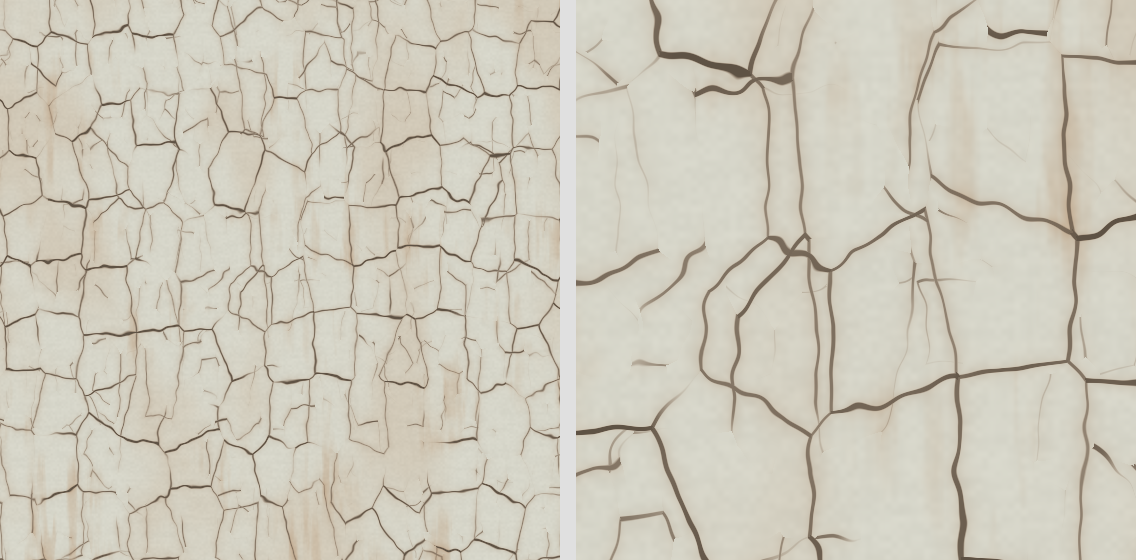
Left: the whole. Right: its middle third, enlarged.
Write a WebGL 1 fragment shader that draws this texture.

```glsl
precision highp float;
uniform vec2 u_resolution;

float hash(vec2 p) {
  return fract(sin(dot(p, vec2(127.1, 311.7))) * 43758.5453);
}

float noise(vec2 p) {
  vec2 i = floor(p), f = fract(p);
  f = f * f * (3.0 - 2.0 * f);
  return mix(mix(hash(i), hash(i + vec2(1.0, 0.0)), f.x),
             mix(hash(i + vec2(0.0, 1.0)), hash(i + 1.0), f.x), f.y);
}

float fbm(vec2 p) {
  float sum = 0.0, amp = 0.5;
  for (int i = 0; i < 4; i++) {
    sum += amp * noise(p);
    p = p * 2.03 + 17.3;
    amp *= 0.5;
  }
  return sum;
}

vec2 site(vec2 id, float seed) {
  vec2 jitter = vec2(hash(id + seed), hash(id + seed + 41.7)) - 0.5;
  return id + 0.5 + vec2(0.66, 0.58) * jitter;
}

// Borders of stretched cells, some dropped or fading: x = crack ink, y = soft halo
vec2 cracks(vec2 p, vec2 grid, float seed, float keep, float width) {
  vec2 q = p * grid, base = floor(q), homeId = base, home = vec2(0.0);
  float nearest = 9.0;
  for (int j = -1; j <= 1; j++)
    for (int i = -1; i <= 1; i++) {
      vec2 id = base + vec2(float(i), float(j));
      vec2 s = site(id, seed);
      float d = distance(s, q);
      if (d < nearest) { nearest = d; homeId = id; home = s; }
    }

  float px = 0.8 / u_resolution.y;
  float wander = noise(p * 17.0 + seed) - 0.5;
  vec2 result = vec2(0.0);
  for (int j = -2; j <= 2; j++)
    for (int i = -2; i <= 2; i++) {
      if (i == 0 && j == 0) continue;
      vec2 id = homeId + vec2(float(i), float(j));
      vec2 other = site(id, seed);
      vec2 slope = (other - home) * grid;
      float d = max(dot(0.5 * (home + other) - q, other - home), 0.0) / length(slope);
      float level = slope.y * slope.y / dot(slope, slope);
      float h = hash(homeId + id + seed * 1.7);
      float present = smoothstep(-0.1, 0.2, keep - h + 0.6 * wander);
      // Level cracks gape wider than upright ones
      float w = width * mix(0.75, 1.2, level);
      w *= (0.75 + 0.5 * fract(h * 7.3)) * (0.9 + 0.5 * wander) * present;
      float ink = present * (1.0 - smoothstep(w - px, w + px, d));
      ink *= clamp(0.45 + w * 300.0, 0.0, 1.0);
      result = max(result, vec2(ink, present * exp(-d / 0.0045)));
    }
  return result;
}

void main() {
  vec2 uv = gl_FragCoord.xy / u_resolution.y;

  // Bend the crack paths, then roughen them
  vec2 p = uv + 0.03 * (vec2(fbm(uv * 8.0), fbm(uv * 8.0 + 53.0)) - 0.5);
  p += vec2(0.004, 0.008) * (vec2(noise(uv * 70.0), noise(uv * 70.0 + 31.0)) - 0.5);

  float top = smoothstep(0.6, 1.0, uv.y);
  vec2 large = cracks(p, vec2(13.0, 9.5), 3.0, 0.86, 0.0016);
  vec2 medium = cracks(p + 0.37, vec2(19.0, 8.0), 19.0, 0.34, 0.0013);
  vec2 small = cracks(p + 0.71, vec2(32.0, 20.0), 37.0, 0.1 + 0.14 * top, 0.001);
  float ink = max(large.x, max(medium.x, small.x));
  float halo = max(large.y, max(medium.y, 0.7 * small.y));

  // Pale paint with warm, weathered areas
  float cloud = fbm(uv * vec2(7.0, 4.0) + 8.0);
  float border = smoothstep(0.14, 0.0, uv.x) + smoothstep(0.88, 1.0, uv.y);
  float warm = smoothstep(0.44, 0.78, cloud + 0.14 * border);
  vec3 color = mix(vec3(0.842, 0.84, 0.792), vec3(0.822, 0.79, 0.722), warm);
  color = mix(color, vec3(0.76, 0.7, 0.62), 0.6 * halo);

  // Rust washed downwards in thin streaks
  float streak = fbm(uv * vec2(55.0, 7.0) + 23.0);
  float patches = smoothstep(0.45, 0.68, fbm(uv * vec2(10.0, 7.0) + 71.0));
  float rust = smoothstep(0.42, 0.72, streak) * patches;
  color = mix(color, vec3(0.75, 0.64, 0.52), rust * (0.38 + 0.4 * halo));

  // Fine grain and faint brush marks
  color += 0.022 * (noise(uv * 260.0) - 0.5);
  color += 0.012 * (noise(uv * vec2(30.0, 190.0)) - 0.5);

  vec3 crackColor = mix(vec3(0.56, 0.48, 0.4), vec3(0.37, 0.32, 0.265), ink * ink);
  color = mix(color, crackColor, ink);
  gl_FragColor = vec4(color, 1.0);
}
```
